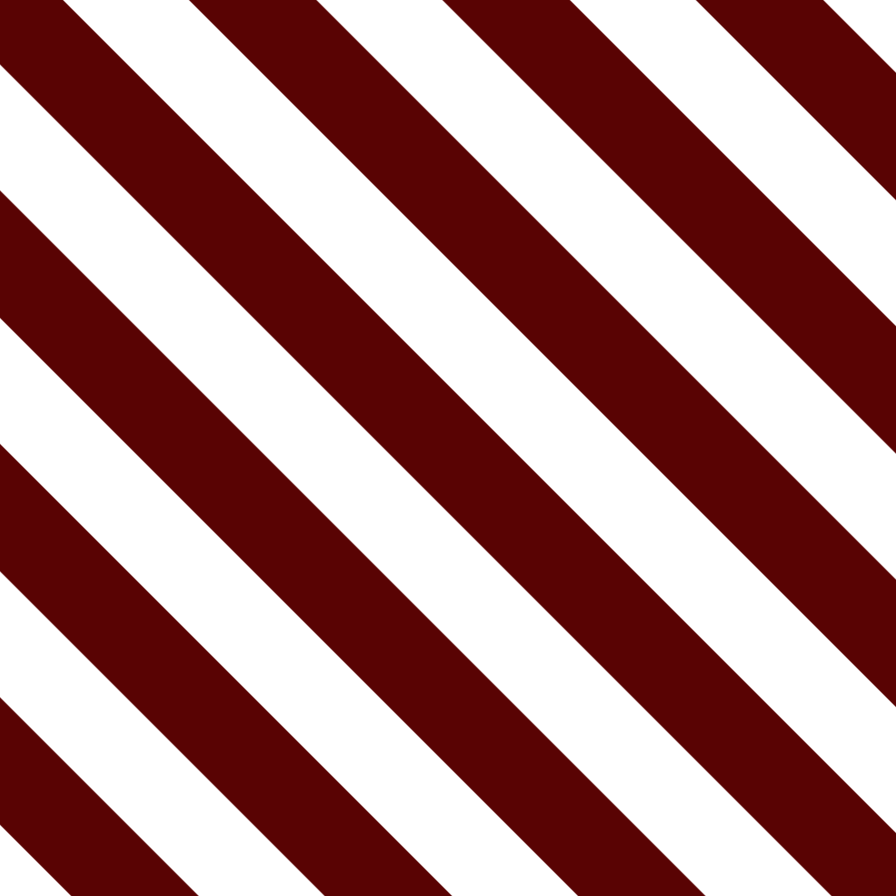
A three.js fragment shader for this pattern:

```glsl
// Broad diagonal stripes in dark maroon on white, falling from upper left
// to lower right. The distance across the stripes is folded into one
// period, and a smoothed threshold on it separates the two colours.

varying vec2 vUv;

const vec3 MAROON = vec3(0.35, 0.01, 0.01);
const vec3 WHITE = vec3(1.0);

const float PERIOD = 0.2;          // distance between stripe centres, across the stripe
const float STRIPE_SHARE = 0.503;  // part of each period that is maroon
const float CENTRE_SHIFT = -0.0006; // offset of the middle stripe from the diagonal
const float EDGE_SOFTNESS = 0.001; // half width of the smoothed edge

// Unsigned distance to the centre line of the nearest stripe.
float stripeCentreDistance(float across) {
  return abs(fract(across / PERIOD + 0.5) - 0.5) * PERIOD;
}

void main() {
  // Signed distance from the falling diagonal of the canvas.
  float across = (vUv.x + vUv.y - 1.0) / sqrt(2.0) - CENTRE_SHIFT;

  // Negative inside a stripe, positive in the gap.
  float edge = stripeCentreDistance(across) - 0.5 * STRIPE_SHARE * PERIOD;
  float gap = smoothstep(-EDGE_SOFTNESS, EDGE_SOFTNESS, edge);

  gl_FragColor = vec4(mix(MAROON, WHITE, gap), 1.0);
}
```
